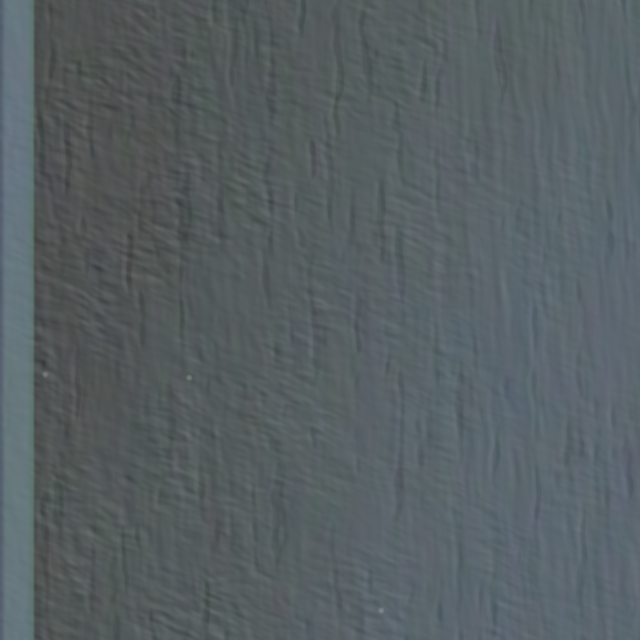
A Shadertoy shader for this texture:

```glsl
// Weathered blue-grey painted board with a pale trim strip along its left side.
// Stretched cellular bumps make broken grooves and slanted wrinkles, lit as a
// relief over a slow gradient from brown-grey to slate blue.

vec3 hash3(vec2 cell) {
    vec3 p = fract(cell.xyx * vec3(0.1031, 0.1030, 0.0973));
    p += dot(p, p.yxz + 33.33);
    return fract((p.xxy + p.yzz) * p.zyx);
}

// Cellular noise: one soft bump or dent per cell, centred on zero
float bumps(vec2 p) {
    vec2 cell = floor(p);
    float sum = 0.0;
    for (int j = -1; j <= 1; j++) {
        for (int i = -1; i <= 1; i++) {
            vec2 c = cell + vec2(i, j);
            vec3 rnd = hash3(c + 57.0);
            vec2 d = p - c - rnd.xy;
            float falloff = max(1.0 - dot(d, d), 0.0);
            sum += falloff * falloff * (2.0 * rnd.z - 1.0);
        }
    }
    return sum;
}

// Surface height: broken upright grain, with patches of slanted wrinkles
float height(vec2 uv) {
    float smoothSide = smoothstep(0.3, 0.9, uv.x);
    vec2 p = uv + 0.003 * vec2(bumps(uv * 23.0), bumps(uv * 19.0 + 60.0));
    p.x += 0.04 * p.y;
    float shortGrain = bumps(p * vec2(62.0, 24.0)) + 0.7 * bumps(p * vec2(110.0, 40.0) + 40.0);
    float longGrain = bumps(p * vec2(70.0, 9.0) + 20.0) + 0.7 * bumps(p * vec2(115.0, 22.0) + 240.0);
    vec2 slanted = vec2(p.x, p.y + 0.35 * p.x);
    float wrinkles = bumps(slanted * vec2(38.0, 90.0) + 90.0)
                   + 0.7 * bumps(slanted * vec2(70.0, 145.0) + 15.0);
    float patches = clamp(0.75 + 0.8 * bumps(uv * vec2(15.0, 11.0) + 77.0), 0.25, 1.3);
    return mix(shortGrain, longGrain, smoothSide) + wrinkles * patches * mix(0.9, 0.4, smoothSide);
}

// Thin dark cracks running upright, broken into short lengths
float grooves(vec2 uv) {
    float bend = 0.04 * uv.y + 0.003 * bumps(uv * vec2(20.0, 28.0) + 11.0);
    vec2 p = vec2(uv.x + bend, uv.y);
    float dent = bumps(p * vec2(88.0, 9.0) + 130.0) + 0.45 * bumps(p * vec2(100.0, 42.0) + 170.0);
    return smoothstep(0.35, 1.1, dent);
}

vec3 boardColor(vec2 uv) {
    float across = uv.x + 0.2 * (0.5 - uv.y) + 0.05 * bumps(uv * vec2(9.0, 4.0) + 7.0);
    vec3 brownGrey = vec3(0.308, 0.320, 0.318);
    vec3 greenGrey = vec3(0.332, 0.365, 0.369);
    vec3 slateBlue = vec3(0.358, 0.402, 0.434);
    vec3 color = mix(brownGrey, greenGrey, smoothstep(0.02, 0.5, across));
    color = mix(color, slateBlue, smoothstep(0.36, 0.9, across));
    // The upper right corner turns duller and greener
    return color - vec3(0.008, 0.008, 0.026) * smoothstep(0.55, 1.0, uv.y) * smoothstep(0.4, 0.9, uv.x);
}

vec3 stripColor(vec2 uv) {
    vec3 color = mix(vec3(0.40, 0.46, 0.505), vec3(0.40, 0.47, 0.485), 0.5 + 0.5 * sin(uv.y * 6.0));
    color = mix(color, vec3(0.37, 0.46, 0.44), smoothstep(0.040, 0.052, uv.x));
    return mix(vec3(0.33, 0.37, 0.43), color, smoothstep(0.0, 0.010, uv.x));
}

// Rare pale flecks
float flecks(vec2 uv) {
    vec2 p = uv * 9.0;
    vec3 rnd = hash3(floor(p) + 210.0);
    float d = length(fract(p) - 0.2 - 0.6 * rnd.xy);
    return step(0.93, rnd.z) * (1.0 - smoothstep(0.01, 0.06, d));
}

void mainImage(out vec4 fragColor, in vec2 fragCoord) {
    vec2 uv = fragCoord / iResolution.xy;
    float strip = 1.0 - smoothstep(0.050, 0.056, uv.x);

    // Relief lit from the upper right
    float relief = height(uv) - height(uv + vec2(0.0035, 0.004));
    float shade = 0.028 * relief + 0.006 * bumps(uv * vec2(42.0, 8.0) + 300.0);
    shade += 0.003 - 0.038 * grooves(uv) + 0.020 * grooves(uv + vec2(0.007, 0.0));

    // Faint violet and green staining along the grain
    vec3 stain = vec3(0.007, -0.004, 0.006) * bumps(uv * vec2(55.0, 18.0) + 400.0);
    stain += vec3(0.004, 0.0, -0.006) * bumps(uv * vec2(28.0, 18.0) + 500.0);

    vec3 board = boardColor(uv) + shade + stain + 0.12 * flecks(uv);
    board -= 0.02 * (1.0 - smoothstep(0.055, 0.072, uv.x));
    vec3 trim = stripColor(uv) + 0.35 * shade + 0.6 * stain;
    fragColor = vec4(mix(board, trim, strip), 1.0);
}
```
